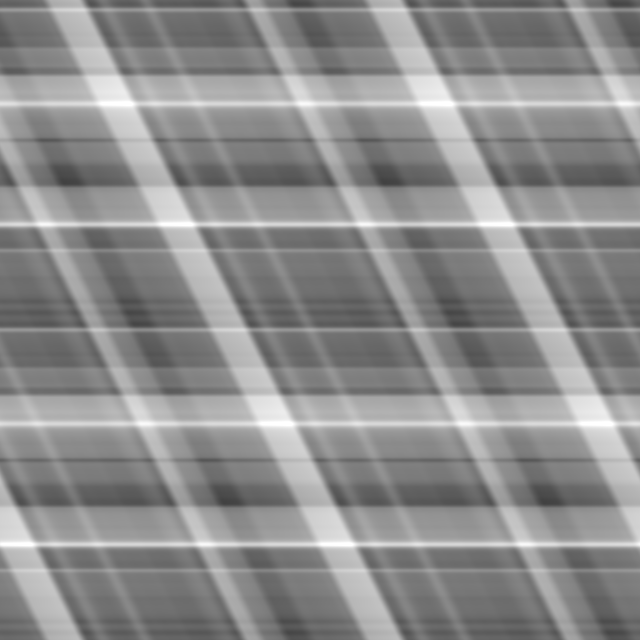
Reproduce this pattern procedurally as a Shadertoy shader.

```glsl
// Grey woven streaks: a profile of level bands crossed by a profile of slanted bands.
// Each profile is a periodic sum of soft-edged slabs, thin Gaussian streaks and fine noise;
// the two are joined by vector length, so bright bands subdue the detail they cross.

#define REPEATS 2.0         // tiles across and down
#define SLANT 0.5           // sideways drift per tile of height
#define LEVEL_ORIGIN 0.704  // start of the level profile, from the top
#define SLANT_ORIGIN 0.143  // start of the slanted profile, from the left
#define LEVEL_SOFT 0.009    // edge softness of level slabs
#define SLANT_SOFT 0.018    // edge softness of slanted slabs
#define LEVEL_GRAIN 0.035   // strength of fine level streaks
#define SLANT_GRAIN 0.025   // strength of fine slanted streaks

// Signed distance along a loop of length one
float wrapDelta(float x, float center) {
    return fract(x - center + 0.5) - 0.5;
}

// Soft-edged slab from start to end, shaded from one grey to another
float slab(float x, float start, float end, float from, float to, float soft) {
    float width = end - start;
    float d = wrapDelta(x, 0.5 * (start + end));
    float mask = 1.0 - smoothstep(-soft, soft, abs(d) - 0.5 * width);
    return mask * mix(from, to, clamp(d / width + 0.5, 0.0, 1.0));
}

float streak(float x, float center, float radius) {
    float d = wrapDelta(x, center) / radius;
    return exp(-d * d);
}

float hash(float n) {
    return fract(sin(n * 91.345) * 4375.85);
}

// Smooth noise that closes on itself after the given number of cells
float loopNoise(float x, float cells, float seed) {
    float t = fract(x) * cells;
    float cell = floor(t);
    float a = hash(cell + seed);
    float b = hash(mod(cell + 1.0, cells) + seed);
    return mix(a, b, smoothstep(0.0, 1.0, t - cell)) - 0.5;
}

float levelProfile(float v) {
    // Broad slabs
    float g = slab(v, 0.000, 0.078, 0.33, 0.31, LEVEL_SOFT);
    g += slab(v, 0.078, 0.326, 0.39, 0.24, LEVEL_SOFT);
    g += slab(v, 0.326, 0.445, 0.33, 0.26, LEVEL_SOFT);
    g += slab(v, 0.445, 0.508, 0.43, 0.40, LEVEL_SOFT);
    g += slab(v, 0.508, 0.531, 0.26, 0.28, LEVEL_SOFT);
    g += slab(v, 0.531, 0.622, 0.56, 0.63, LEVEL_SOFT);
    g += slab(v, 0.622, 0.734, 0.54, 0.41, LEVEL_SOFT);
    g += slab(v, 0.734, 0.810, 0.40, 0.34, LEVEL_SOFT);
    g += slab(v, 0.810, 0.878, 0.27, 0.14, LEVEL_SOFT);
    g += slab(v, 0.878, 1.000, 0.45, 0.56, LEVEL_SOFT);
    // Bright threads
    g += 0.31 * streak(v, 0.000, 0.010);
    g += 0.14 * streak(v, 0.078, 0.007);
    g += 0.22 * streak(v, 0.326, 0.008);
    g += 0.20 * streak(v, 0.622, 0.011);
    // Dark threads
    g -= 0.13 * streak(v, 0.734, 0.007);
    for (int i = 0; i < 3; i++) {
        g -= 0.08 * streak(v, 0.238 + 0.035 * float(i), 0.010);
    }
    return g + LEVEL_GRAIN * (loopNoise(v, 72.0, 3.0) + loopNoise(v, 31.0, 17.0));
}

float slantedProfile(float u) {
    // Wide band, narrow band and the shadows beside them
    float g = slab(u, 0.000, 0.118, 0.64, 0.68, SLANT_SOFT);
    g += slab(u, 0.118, 0.158, 0.26, 0.25, SLANT_SOFT);
    g += slab(u, 0.158, 0.620, 0.32, 0.27, SLANT_SOFT);
    g += slab(u, 0.620, 0.675, 0.59, 0.57, SLANT_SOFT);
    g += slab(u, 0.675, 0.755, 0.43, 0.36, SLANT_SOFT);
    g += slab(u, 0.755, 0.830, 0.18, 0.22, SLANT_SOFT);
    g += slab(u, 0.830, 1.000, 0.30, 0.39, SLANT_SOFT);
    // Faint glows in the dark field
    g += 0.08 * streak(u, 0.180, 0.025);
    g += 0.12 * streak(u, 0.312, 0.022);
    g += 0.08 * streak(u, 0.563, 0.028);
    return g + SLANT_GRAIN * (loopNoise(u, 43.0, 41.0) + loopNoise(u, 19.0, 67.0));
}

void mainImage(out vec4 fragColor, in vec2 fragCoord) {
    vec2 tile = REPEATS * fragCoord / iResolution.xy;
    tile.y = REPEATS - tile.y;

    float level = levelProfile(fract(tile.y - LEVEL_ORIGIN));
    float slanted = slantedProfile(fract(tile.x - SLANT * tile.y - SLANT_ORIGIN));

    float grey = min(length(vec2(level, slanted)), 1.0);
    fragColor = vec4(vec3(grey), 1.0);
}
```
